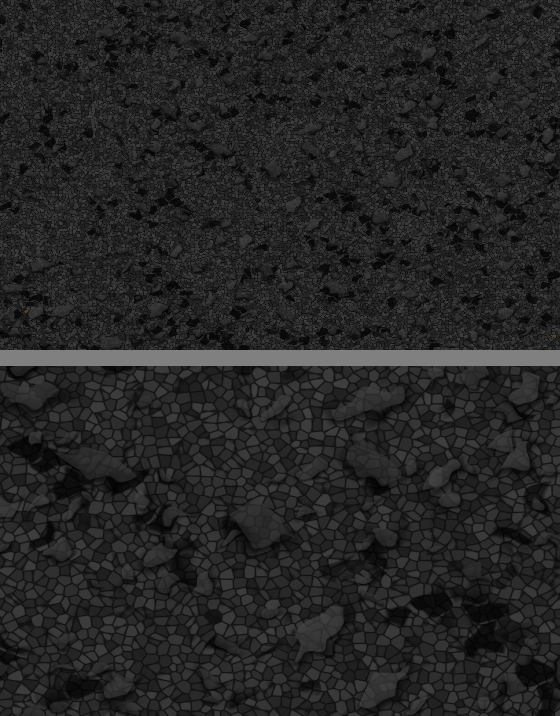
Top, the full canvas; bottom, a detail of the centre.
Write a Shadertoy shader that draws this texture.

```glsl
// Dark asphalt: fine packed grit with flat embedded stones and black pits.
#define GRIT_SCALE 112.0
#define PIT_SCALE 46.0
#define PEBBLE_SCALE 31.0
#define STONE_SCALE 15.0
#define PEBBLE_SHARE 0.40
#define STONE_SHARE 0.30
#define PIT_LEVEL 0.80
#define GAP_TONE 0.055
#define GRIT_DARK 0.120
#define GRIT_LIGHT 0.238
#define STONE_TONE 0.195
#define TAN_SPECK vec3(0.36, 0.25, 0.15)

vec2 hash2(vec2 p) {
    vec3 h = fract(p.xyx * vec3(0.1031, 0.1030, 0.0973));
    h += dot(h, h.yzx + 33.33);
    return fract((h.xx + h.yz) * h.zy);
}

// Cellular noise: x = distance to the border, y and z = random values of the cell.
vec3 cells(vec2 p) {
    vec2 base = floor(p), id = base;
    float nearest = 9.0, second = 9.0;
    for (int y = -1; y <= 1; y++)
    for (int x = -1; x <= 1; x++) {
        vec2 cell = base + vec2(x, y);
        float d = length(cell + hash2(cell) - p);
        if (d < nearest) { second = nearest; nearest = d; id = cell; }
        else second = min(second, d);
    }
    return vec3(second - nearest, hash2(id + 57.0));
}

// Layered sines, about -1 to 1, for loose clumping.
float clumps(vec2 p) {
    float sum = 0.0, weight = 0.5;
    for (int i = 0; i < 4; i++) {
        sum += weight * sin(p.x + 1.7 * sin(p.y * 0.8)) * sin(p.y + 1.3 * sin(p.x * 0.7 + 2.0));
        p = mat2(1.5, 1.1, -1.1, 1.5) * p + 3.1;
        weight *= 0.62;
    }
    return sum;
}

// Scatters tilted, angular stones over the tone; each has a shadow below it.
float addStones(float tone, vec2 p, float scale, float share, float grain, float seed) {
    p *= scale;
    float blur = 0.8 * scale / iResolution.y;
    vec2 base = floor(p);
    for (int y = -1; y <= 1; y++)
    for (int x = -1; x <= 1; x++) {
        vec2 cell = base + vec2(x, y);
        vec2 pick = hash2(cell + seed), shape = hash2(cell + seed + 19.0);
        if (pick.x > share) continue;
        vec2 q = p - cell - 0.2 - 0.6 * hash2(cell + seed + 41.0);
        float tilt = (shape.x - 0.4) * 1.5;
        q = mat2(cos(tilt), -sin(tilt), sin(tilt), cos(tilt)) * q;
        float size = mix(0.20, 0.42, shape.y * shape.y);
        vec2 radius = size * vec2(1.0, mix(0.42, 0.72, pick.y));
        vec2 n = q / radius;
        float ripple = 0.10 * sin(3.0 * n.x + 9.0 * pick.y) + 0.08 * sin(4.0 * n.y + 20.0 * shape.x);
        float outline = mix(length(n), abs(n.x) * 0.7 + abs(n.y) * 0.75, 0.5) + ripple;
        float dist = (outline - 1.0) * radius.y;
        float below = clamp(0.55 - 0.45 * n.y, 0.0, 1.0);
        tone *= 1.0 - 0.65 * below * smoothstep(0.14, 0.0, dist);
        float face = STONE_TONE + 0.06 * (shape.x - 0.5) + 0.025 * n.y + 0.30 * (grain - 0.15);
        tone = mix(tone, face, 0.9 * smoothstep(blur, -blur, dist));
    }
    return tone;
}

void mainImage(out vec4 fragColor, in vec2 fragCoord) {
    vec2 p = fragCoord / iResolution.y;
    vec2 rough = p + 0.004 * sin(p.yx * vec2(173.0, 149.0) + 2.0 * sin(p * 97.0));

    // Packed grit with dark gaps
    vec3 grit = cells(p * GRIT_SCALE * vec2(0.85, 1.0));
    float grain = mix(GRIT_DARK, GRIT_LIGHT, grit.y);
    float tone = mix(GAP_TONE, grain, smoothstep(-0.06, 0.28, grit.x));

    // Pits, gathered in loose clumps
    vec3 pit = cells(rough * PIT_SCALE * vec2(0.72, 1.0));
    float clump = clumps(p * 13.0);
    float depth = smoothstep(PIT_LEVEL, PIT_LEVEL + 0.12, pit.y + 0.22 * clump);
    tone *= 1.0 - 0.72 * depth * smoothstep(0.0, 0.25, pit.x);
    tone *= 1.0 - 0.08 * clump;

    // Embedded stones, small then large
    tone = addStones(tone, rough, PEBBLE_SCALE, PEBBLE_SHARE, tone, 7.0);
    tone = addStones(tone, rough, STONE_SCALE, STONE_SHARE, tone, 83.0);

    // Rare tan specks
    float speck = step(0.9996, grit.z) * smoothstep(0.0, 0.2, grit.x);
    fragColor = vec4(mix(vec3(tone), TAN_SPECK, speck), 1.0);
}
```
